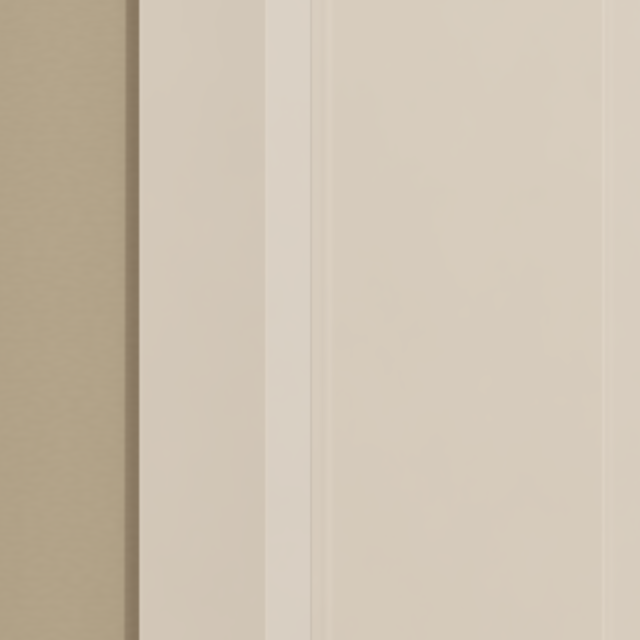
This texture is drawn by a three.js fragment shader. Its source:

```glsl
// Pale painted door panelling beside a tan wall, in soft even light.
// Vertical bands are layered with smooth steps, thin ridges and grooves
// are added as Gaussian lines, and gradient noise gives a faint mottling.

varying vec2 vUv;

const vec3 WALL = vec3(0.698, 0.638, 0.535);
const vec3 GAP = vec3(0.535, 0.470, 0.380);
const vec3 FRAME = vec3(0.820, 0.776, 0.716);
const vec3 BEVEL = vec3(0.852, 0.815, 0.767);
const vec3 MOULDING = vec3(0.843, 0.800, 0.742);
const vec3 PANEL = vec3(0.838, 0.795, 0.735);
const vec3 RIGHT_TRIM = vec3(0.847, 0.805, 0.749);

vec2 hashGradient(vec2 cell) {
  float h = fract(sin(dot(cell, vec2(127.1, 311.7))) * 4375.85);
  float angle = 6.2832 * h;
  return vec2(cos(angle), sin(angle));
}

float gradientNoise(vec2 p) {
  vec2 cell = floor(p);
  vec2 f = fract(p);
  vec2 w = f * f * f * (f * (f * 6.0 - 15.0) + 10.0);
  float a = dot(hashGradient(cell), f);
  float b = dot(hashGradient(cell + vec2(1.0, 0.0)), f - vec2(1.0, 0.0));
  float c = dot(hashGradient(cell + vec2(0.0, 1.0)), f - vec2(0.0, 1.0));
  float d = dot(hashGradient(cell + vec2(1.0, 1.0)), f - vec2(1.0, 1.0));
  return mix(mix(a, b, w.x), mix(c, d, w.x), w.y);
}

float mottling(vec2 p) {
  float sum = 0.0;
  float amplitude = 0.5;
  for (int i = 0; i < 4; i++) {
    sum += amplitude * gradientNoise(p);
    p = p * 2.1 + vec2(3.7, 8.3);
    amplitude *= 0.6;
  }
  return sum;
}

// Soft step from 0 to 1 centred on an edge
float edgeStep(float x, float edge, float softness) {
  return smoothstep(edge - softness, edge + softness, x);
}

// Narrow vertical line with a Gaussian profile
float softLine(float x, float centre, float width) {
  float d = (x - centre) / width;
  return exp(-d * d);
}

void main() {
  float x = vUv.x;
  float y = vUv.y;

  // Wall, with a slight fall of light to the lower edge
  vec3 wall = WALL + vec3(0.008, 0.009, 0.011) * (y - 0.5);
  wall += 0.007 * softLine(x, 0.09, 0.07) - 0.004;
  wall -= 0.010 * softLine(x, 0.193, 0.012);

  // Shadow gap, deepest towards the door
  float gapEdge = 0.1955 + 0.002 * (y - 0.5);
  vec3 gap = GAP + vec3(0.035) * (1.0 - smoothstep(0.196, 0.211, x));

  // Door surfaces from left to right
  vec3 frame = FRAME + 0.007 * (1.0 - smoothstep(0.22, 0.40, x));
  vec3 panel = PANEL + 0.004 * smoothstep(0.52, 0.94, x);
  vec3 color = mix(wall, gap, edgeStep(x, gapEdge, 0.0035));
  color = mix(color, frame, edgeStep(x, 0.2175, 0.0026));
  color = mix(color, BEVEL, edgeStep(x, 0.4145, 0.0025));
  color = mix(color, MOULDING, edgeStep(x, 0.4855, 0.0025));
  color = mix(color, panel, edgeStep(x, 0.5210, 0.0040));
  color = mix(color, RIGHT_TRIM, edgeStep(x, 0.9400, 0.0025));

  // Ridges catch light, grooves lose it
  color += 0.012 * softLine(x, 0.2210, 0.0025);
  color += vec3(0.012, 0.009, 0.003) * softLine(x, 0.4165, 0.0025);
  color -= vec3(0.045, 0.044, 0.042) * softLine(x, 0.4860, 0.0018);
  color -= 0.010 * softLine(x, 0.5040, 0.0040);
  color += 0.011 * softLine(x, 0.5150, 0.0040);
  color += 0.020 * softLine(x, 0.9430, 0.0025);
  color += 0.008 * softLine(x, 0.9550, 0.0040);

  // Gentle light falloff down the door
  float door = edgeStep(x, 0.2175, 0.0026);
  color += door * vec3(0.008, 0.010, 0.012) * (y - 0.5);

  // Broad mottling, plus a finer horizontal weave on the wall
  color += 0.007 * mottling(vUv * vec2(9.0, 7.0));
  float weave = gradientNoise(vUv * vec2(55.0, 110.0));
  color += (1.0 - door) * 0.010 * weave;

  gl_FragColor = vec4(clamp(color, 0.0, 1.0), 1.0);
}
```
